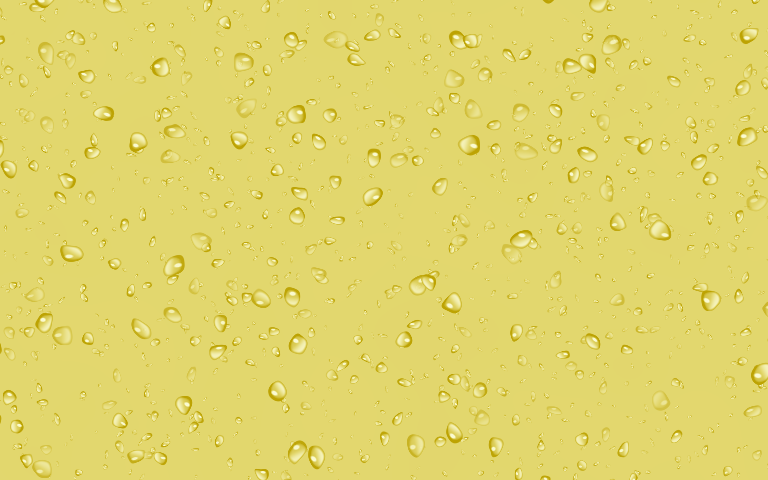
A Shadertoy shader for this texture:

```glsl
// Clear water drops of mixed sizes scattered over a flat yellow surface.

vec2 hash2(vec2 p) {
    vec3 q = fract(vec3(p.xyx) * vec3(0.1031, 0.1030, 0.0973));
    q += dot(q, q.yzx + 33.33);
    return fract((q.xx + q.yz) * q.zy);
}

float gradientDot(vec2 cell, vec2 offset) {
    return dot(hash2(cell) * 2.0 - 1.0, offset);
}

float gradientNoise(vec2 p) {
    vec2 i = floor(p), f = fract(p);
    vec2 u = f * f * (3.0 - 2.0 * f);
    vec2 e = vec2(1.0, 0.0);
    return mix(mix(gradientDot(i, f), gradientDot(i + e.xy, f - e.xy), u.x),
               mix(gradientDot(i + e.yx, f - e.yx), gradientDot(i + 1.0, f - 1.0), u.x), u.y);
}

mat2 rotation(float angle) {
    float c = cos(angle), s = sin(angle);
    return mat2(c, s, -s, c);
}

// Returns tone (negative is dark, positive is bright) and coverage.
vec2 waterDrop(vec2 p, float radius, float maxStretch, vec2 seed, float pixel) {
    vec2 shape = hash2(seed + 17.0);
    vec2 look = hash2(seed + 43.0);

    // Tilted, tapered ellipse with an uneven outline
    vec2 q = rotation(shape.x * 6.283) * p / radius;
    float stretch = mix(1.05, maxStretch, shape.y);
    q *= vec2(sqrt(stretch), 1.0 / sqrt(stretch));
    q.x *= 1.0 + 0.25 * q.y;
    float d = length(q) - 1.0 + 0.35 * gradientNoise(q * 0.9 + seed * 3.7);

    // Shaded rim on one side, refracted glow on the other
    vec2 shadeDir = rotation((look.x - 0.5) * 5.0) * vec2(-0.25, 0.97);
    vec2 n = q * rotation(shape.x * 6.283);
    float side = dot(n, shadeDir);
    float rim = smoothstep(-0.5, -0.02, d);
    float tone = -1.0 * rim * smoothstep(-0.3, 0.7, side);
    tone -= 0.5 * smoothstep(-0.28, -0.04, d);
    tone -= 0.32 * smoothstep(-0.4, 0.6, side);
    tone += 0.75 * smoothstep(0.15, -0.65, side) * smoothstep(-0.08, -0.35, d);

    // Window-like glint inside the shaded side
    vec2 glint = rotation(look.y - 0.5) * (n - 0.42 * shadeDir);
    tone += 1.5 * smoothstep(0.36, 0.12, length(glint * vec2(0.75, 1.3)));

    float coverage = smoothstep(pixel, -pixel, d * radius);
    return vec2(clamp(tone, -1.0, 1.0), coverage * mix(0.4, 1.0, smoothstep(0.0, 0.7, look.y)));
}

// Lays one size class of drops over the tone, on a jittered grid.
float addDrops(float tone, vec2 uv, float cellSize, vec2 radii, float density,
               float maxStretch, float strength, float layer) {
    vec2 home = floor(uv / cellSize);
    for (int y = -1; y <= 1; y++) {
        for (int x = -1; x <= 1; x++) {
            vec2 cell = home + vec2(x, y);
            vec2 seed = cell + layer * 71.0 + 200.0;
            vec2 pick = hash2(seed + 5.0);
            if (pick.x > density) continue;
            vec2 center = (cell + 0.05 + 0.9 * hash2(seed)) * cellSize;
            float radius = mix(radii.x, radii.y, pick.y);
            vec2 drop = waterDrop(uv - center, radius, maxStretch, seed, 0.5 / iResolution.y);
            tone = mix(tone, drop.x, drop.y * strength);
        }
    }
    return tone;
}

void mainImage(out vec4 fragColor, in vec2 fragCoord) {
    vec2 uv = fragCoord / iResolution.y;

    // Specks first, then larger drops on top
    float tone = 0.015 * gradientNoise(uv * 5.0);
    tone = addDrops(tone, uv, 0.036, vec2(0.0028, 0.0062), 0.62, 3.2, 0.75, 1.0);
    tone = addDrops(tone, uv, 0.056, vec2(0.0065, 0.0125), 0.50, 2.1, 0.95, 2.0);
    tone = addDrops(tone, uv, 0.080, vec2(0.0130, 0.0215), 0.44, 1.6, 1.0, 3.0);

    vec3 surface = vec3(0.888, 0.842, 0.430);
    vec3 shadow = vec3(0.74, 0.64, 0.01);
    vec3 light = vec3(0.98, 0.98, 0.82);
    vec3 color = mix(surface, shadow, clamp(-tone, 0.0, 1.0));
    color = mix(color, light, clamp(tone, 0.0, 1.0));
    fragColor = vec4(color, 1.0);
}
```
